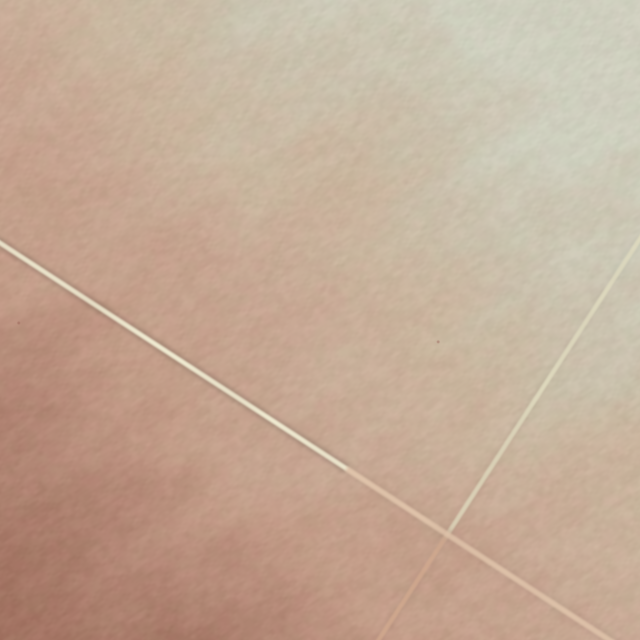
A WebGL 2 fragment shader for this texture:

```glsl
#version 300 es
precision highp float;
// Large matte clay floor tiles seen at an angle, lit from the upper right.
// A rotated square grid gives the pale joints; a colour ramp driven by a
// diagonal gradient plus layered noise gives the clouded tile surface.
uniform vec2 u_resolution;
out vec4 outColor;

const vec2 CROSSING = vec2(0.699, 0.165);    // where two joints meet
const vec2 JOINT_DIR = vec2(0.838, -0.546);  // direction of the long joint
const float TILE_SIZE = 1.2;

const vec3 JOINT_BRIGHT = vec3(0.94, 0.92, 0.82);
const vec3 JOINT_CREAM = vec3(0.88, 0.86, 0.75);
const vec3 JOINT_PINK = vec3(0.88, 0.77, 0.67);
const vec3 JOINT_FAINT = vec3(0.83, 0.67, 0.56);

float hash(vec2 p) {
  return fract(sin(dot(p, vec2(127.1, 311.7))) * 43758.5453);
}

float valueNoise(vec2 p) {
  vec2 cell = floor(p);
  vec2 f = fract(p);
  f = f * f * (3.0 - 2.0 * f);
  float low = mix(hash(cell), hash(cell + vec2(1, 0)), f.x);
  float high = mix(hash(cell + vec2(0, 1)), hash(cell + vec2(1, 1)), f.x);
  return mix(low, high, f.y);
}

// Layered noise centred on zero
float clouds(vec2 p) {
  float sum = 0.0;
  float weight = 0.5;
  for (int i = 0; i < 5; i++) {
    sum += weight * (valueNoise(p) - 0.5);
    p = mat2(1.6, 1.2, -1.2, 1.6) * p + 7.3;
    weight *= 0.5;
  }
  return sum;
}

// Clay ramp from deep shade to pale light
vec3 clayColor(float light) {
  vec3 ramp[7] = vec3[7](
    vec3(0.63, 0.45, 0.38), vec3(0.70, 0.53, 0.46), vec3(0.76, 0.61, 0.53),
    vec3(0.78, 0.66, 0.58), vec3(0.79, 0.71, 0.62), vec3(0.79, 0.75, 0.67),
    vec3(0.81, 0.81, 0.745));
  float x = clamp((light - 0.08) / 0.124, 0.0, 5.999);
  int i = int(x);
  return mix(ramp[i], ramp[i + 1], fract(x));
}

// Bell-shaped line profile, never narrower than a pixel
float softLine(float dist, float halfWidth, float pixel) {
  float x = dist / max(halfWidth, 0.7 * pixel);
  return exp(-x * x * x * x * 0.7 - x * x * 0.6);
}

// A joint with a slightly darkened groove beside its filling
vec3 drawJoint(vec3 base, float dist, float halfWidth, vec3 fill,
               float groove, float strength, float pixel) {
  base *= 1.0 - groove * softLine(dist, halfWidth * 2.2, pixel);
  return mix(base, fill, strength * softLine(dist, halfWidth, pixel));
}

// Rare small round marks, one candidate per cell
float specks(vec2 uv, float cells, float rarity, float radius, float pixel) {
  vec2 cell = floor(uv * cells);
  vec2 offset = 0.2 + 0.6 * vec2(hash(cell + 3.7), hash(cell + 9.2));
  float dist = length(fract(uv * cells) - offset) / cells;
  return step(rarity, hash(cell + 21.4)) * softLine(dist, radius, pixel);
}

void main() {
  vec2 uv = gl_FragCoord.xy / u_resolution;
  float pixel = 1.0 / min(u_resolution.x, u_resolution.y);

  // Grid axes: x runs along the long joint, y across it
  vec2 rel = uv - CROSSING;
  vec2 grid = vec2(dot(rel, JOINT_DIR), dot(rel, vec2(-JOINT_DIR.y, JOINT_DIR.x)));
  vec2 dist = (fract(grid / TILE_SIZE + 0.5) - 0.5) * TILE_SIZE;

  // Diagonal light with broad clouds and fine slanted mottling
  vec2 slanted = vec2(dot(uv, vec2(0.83, 0.55)), dot(uv, vec2(-0.55, 0.83)));
  float light = 0.035 + dot(uv, vec2(0.44, 0.50));
  light += 0.20 * clouds(slanted * vec2(4.0, 6.5) + 2.0);
  light += 0.10 * clouds(slanted * vec2(13.0, 24.0) + 11.0);
  vec3 color = clayColor(light);

  // Surface grain in brightness and a little in hue
  color += 0.030 * (valueNoise(slanted * vec2(75.0, 135.0)) - 0.5);
  color += 0.020 * (valueNoise(slanted * vec2(150.0, 230.0) + 3.0) - 0.5);
  color += 0.016 * (valueNoise(uv * 60.0 + 5.0) - 0.5) * vec3(1.0, -0.5, 0.5);

  // Sparse faint dark and pale marks
  color = mix(color, vec3(0.58, 0.36, 0.32), 0.45 * specks(uv, 7.0, 0.93, 0.0026, pixel));
  color = mix(color, vec3(0.90, 0.93, 0.87), 0.5 * specks(uv + 4.0, 6.0, 0.95, 0.0024, pixel));

  // Cross joint: cream above the crossing, worn faint below
  float above = smoothstep(-0.015, 0.015, grid.y);
  float wear = 0.9 + 0.2 * (valueNoise(grid * 18.0) - 0.5);
  color = drawJoint(color, dist.x, 0.0043, mix(JOINT_FAINT, JOINT_CREAM, above),
                    0.03, mix(0.75, 0.92, above) * wear, pixel);

  // Long joint: bright and crisp on the left, pinker past the break
  float past = smoothstep(-0.193, -0.183, grid.x);
  color = drawJoint(color, dist.y, mix(0.0045, 0.0052, past),
                    mix(JOINT_BRIGHT, JOINT_PINK, past),
                    mix(0.14, 0.04, past), wear, pixel);

  outColor = vec4(clamp(color, 0.0, 1.0), 1.0);
}
```
